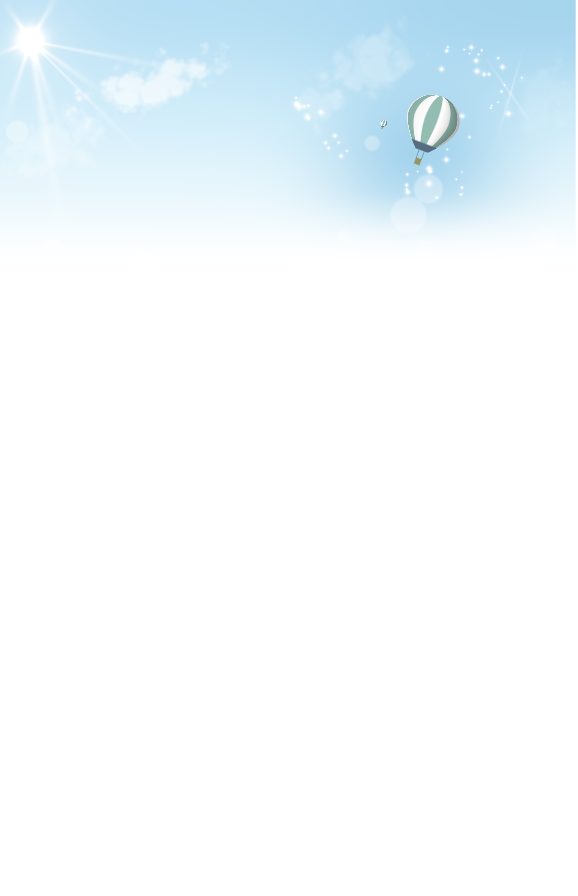
Write a Shadertoy shader that draws this background.

```glsl
// Pale blue sky with a sunburst, clouds, sparkles and a striped balloon, fading to white.
// Units: canvas width = 1, origin at the top left, y pointing down.

const vec3 WHITE = vec3(1.0);
const vec3 SKY_TOP = vec3(0.71, 0.87, 0.955);
const vec3 SKY_MID = vec3(0.82, 0.93, 0.98);
const vec3 SKY_LOW = vec3(0.92, 0.97, 0.99);
const vec3 SKY_DEEP = vec3(0.61, 0.81, 0.92);
const vec3 STRIPE = vec3(0.58, 0.74, 0.70);
const vec3 SKIRT = vec3(0.33, 0.43, 0.50);
const vec3 BASKET = vec3(0.58, 0.58, 0.40);
const float SKY_END = 0.505;
const float SKY_RIGHT = 0.996;
const vec2 SUN = vec2(0.053, 0.071);
const vec2 BALLOON = vec2(0.749, 0.208);
const vec2 BALLOON_AXIS = vec2(-0.346, 0.938);
const float BALLOON_SIZE = 0.0465;

// Rays: angle, length, width
const vec3 RAYS[9] = vec3[9](
    vec3(1.41, 0.40, 0.011), vec3(0.79, 0.33, 0.004), vec3(1.25, 0.20, 0.007),
    vec3(0.62, 0.20, 0.006), vec3(0.19, 0.32, 0.005), vec3(1.88, 0.17, 0.006),
    vec3(-1.05, 0.12, 0.006), vec3(-2.16, 0.10, 0.006), vec3(2.75, 0.09, 0.005));

// Clouds: centre, radii; and their opacity
const vec4 CLOUDS[5] = vec4[5](
    vec4(0.26, 0.148, 0.135, 0.052), vec4(0.64, 0.11, 0.09, 0.07),
    vec4(0.55, 0.18, 0.06, 0.05), vec4(0.10, 0.25, 0.10, 0.07),
    vec4(0.95, 0.17, 0.08, 0.07));
const float CLOUD_ALPHA[5] = float[5](0.65, 0.22, 0.22, 0.3, 0.13);

// Light discs: centre, radius, opacity
const vec4 DISCS[10] = vec4[10](
    vec4(0.707, 0.372, 0.032, 0.30), vec4(0.741, 0.327, 0.026, 0.32),
    vec4(0.644, 0.248, 0.014, 0.30), vec4(0.737, 0.434, 0.018, 0.25),
    vec4(0.596, 0.410, 0.014, 0.30), vec4(0.945, 0.414, 0.022, 0.30),
    vec4(0.665, 0.100, 0.044, 0.10), vec4(0.030, 0.228, 0.020, 0.35),
    vec4(0.243, 0.448, 0.016, 0.40), vec4(0.091, 0.424, 0.016, 0.35));

// Sparkle trails: start, end
const vec4 TRAILS[4] = vec4[4](
    vec4(0.49, 0.14, 0.61, 0.27), vec4(0.74, 0.10, 0.90, 0.12),
    vec4(0.67, 0.32, 0.83, 0.31), vec4(0.78, 0.25, 0.88, 0.14));
const int SPARKLES = 14;

float fill(float d) { return clamp(0.5 - d * iResolution.x, 0.0, 1.0); }

vec2 hash2(vec2 p) {
    return fract(sin(vec2(dot(p, vec2(127.1, 311.7)), dot(p, vec2(269.5, 183.3)))) * 43758.5);
}

float cellDistance(vec2 p) {
    float nearest = 1.5;
    for (int k = 0; k < 9; k++) {
        vec2 cell = floor(p) + vec2(k % 3 - 1, k / 3 - 1);
        nearest = min(nearest, length(cell + hash2(cell) - p));
    }
    return nearest;
}

float puffs(vec2 p) {
    return 1.0 - 0.55 * cellDistance(p) - 0.3 * cellDistance(p * 2.1) - 0.15 * cellDistance(p * 4.3);
}

vec3 skyColor(vec2 p) {
    vec3 col = mix(SKY_TOP, SKY_MID, smoothstep(0.0, 0.23, p.y));
    col = mix(col, SKY_LOW, smoothstep(0.17, 0.37, p.y));
    float corner = smoothstep(0.35, 0.95, p.x) * (1.0 - smoothstep(0.0, 0.27, p.y));
    col = mix(col, SKY_DEEP, 0.6 * corner);
    vec2 g = (p - vec2(0.727, 0.262)) / vec2(0.155, 0.14);
    col = mix(col, SKY_DEEP, 0.85 * exp(-dot(g, g)));
    return mix(col, WHITE, smoothstep(0.32, SKY_END - 0.04, p.y));
}

float cloudCover(vec2 p) {
    float texture_ = puffs(p * 24.0), clear = 1.0;
    for (int i = 0; i < 5; i++) {
        vec2 q = p - CLOUDS[i].xy;
        q.y += 0.3 * q.x;
        float body = texture_ + 0.35 - 0.65 * length(q / CLOUDS[i].zw);
        clear *= 1.0 - CLOUD_ALPHA[i] * smoothstep(0.3, 0.75, body);
    }
    return 1.0 - clear;
}

float sunLight(vec2 p) {
    vec2 q = p - SUN;
    float r = length(q);
    float light = 1.3 * exp(-r * r / 0.0006) + 0.5 * exp(-r / 0.07);
    for (int i = 0; i < 9; i++) {
        vec2 dir = vec2(cos(RAYS[i].x), sin(RAYS[i].x));
        float along = dot(q, dir) / RAYS[i].y;
        float across = (q.x * dir.y - q.y * dir.x) / (RAYS[i].z * (0.35 + max(along, 0.0)));
        light += 0.45 * exp(-across * across) * step(0.0, along) * (1.0 - smoothstep(0.1, 1.0, along));
    }
    return min(light, 1.0);
}

float sparkleLight(vec2 p) {
    float light = 0.0;
    for (int i = 0; i < 4 * SPARKLES; i++) {
        vec4 trail = TRAILS[i / SPARKLES];
        vec2 rnd = hash2(vec2(i, 3.7)), jitter = hash2(vec2(i, 9.1)) - 0.5;
        vec2 q = abs(p - mix(trail.xy, trail.zw, rnd.x) - 0.06 * jitter);
        float size = mix(0.0015, 0.0055, rnd.y * rnd.y);
        float star = exp(-(q.x + q.y + 60.0 * q.x * q.y / (size * 60.0)) / size);
        light += 0.8 * exp(-dot(q, q) / (size * size)) + 0.4 * star;
    }
    // Crossing streaks of light at the right
    vec2 s = p - vec2(0.883, 0.162);
    float streaks = exp(-pow((s.x * 0.82 - s.y * 0.57) / 0.002, 2.0)) + exp(-pow((s.x * 0.96 + s.y * 0.28) / 0.002, 2.0));
    return min(light + 0.3 * streaks * exp(-dot(s, s) / 0.003), 1.0);
}

vec3 addBalloon(vec3 col, vec2 p, vec2 center, float size) {
    vec2 r = (p - center) / size;
    vec2 q = vec2(r.x * BALLOON_AXIS.y - r.y * BALLOON_AXIS.x, dot(r, BALLOON_AXIS));
    float top = sqrt(max(1.0 - q.y * q.y / 0.9, 0.0));
    float low = 1.0 - 0.74 * pow(clamp(q.y / 1.18, 0.0, 1.0), 1.6);
    float halfWidth = q.y < 0.0 ? top : low;
    float side = clamp(q.x / max(halfWidth, 0.01), -1.0, 1.0);
    // Striped envelope with a dark skirt
    vec3 cloth = mix(WHITE, STRIPE, smoothstep(-0.25, 0.25, cos(asin(side) * 6.5 + 0.5)));
    cloth *= 1.0 - 0.22 * smoothstep(0.2, 1.0, side) - 0.08 * side * side;
    cloth = mix(cloth, SKIRT, smoothstep(0.88, 0.96, q.y));
    float body = max(abs(q.x) - halfWidth, max(q.y - 1.2, -q.y - 0.95));
    col = mix(col, cloth, fill(body * size));
    // Ropes and basket
    float ropes = max(abs(abs(q.x) - 0.1) - 0.015, abs(q.y - 1.36) - 0.18);
    col = mix(col, SKIRT, 0.6 * fill(ropes * size));
    vec2 box = abs(q - vec2(0.0, 1.63)) - vec2(0.11, 0.12);
    return mix(col, BASKET, fill(max(box.x, box.y) * size));
}

void mainImage(out vec4 fragColor, in vec2 fragCoord) {
    vec2 p = vec2(fragCoord.x, iResolution.y - fragCoord.y) / iResolution.x;
    vec3 col = skyColor(p);
    col = mix(col, WHITE, cloudCover(p));
    col = mix(col, WHITE, sunLight(p));
    for (int i = 0; i < 10; i++) {
        float edge = length(p - DISCS[i].xy) - DISCS[i].z;
        col = mix(col, WHITE, DISCS[i].w * (1.0 - smoothstep(-0.004, 0.002, edge)));
    }
    col = mix(col, WHITE, sparkleLight(p));
    col = addBalloon(col, p, BALLOON, BALLOON_SIZE);
    col = addBalloon(col, p, vec2(0.664, 0.213), 0.006);
    // White margins beside and below the sky
    col = mix(WHITE, col, fill(max(p.x - SKY_RIGHT, p.y - SKY_END)));
    fragColor = vec4(col, 1.0);
}
```
